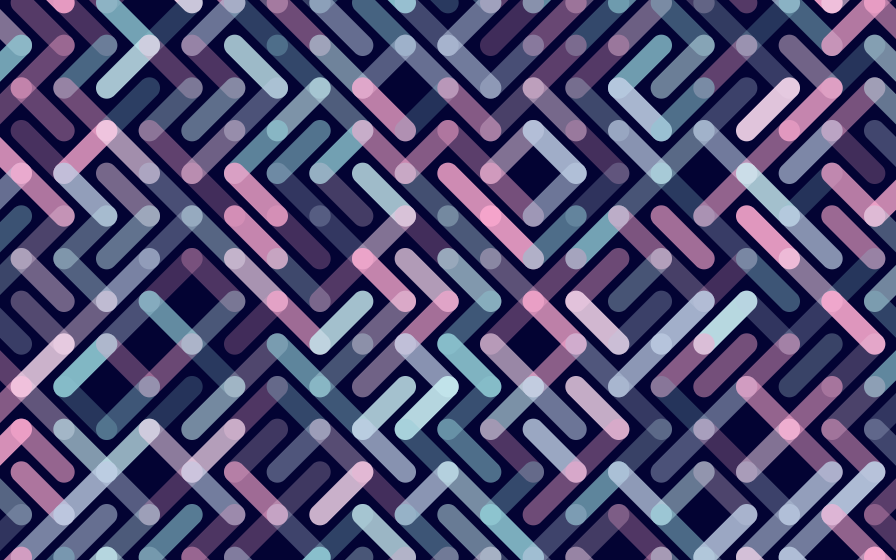
Write a Shadertoy shader that draws this pattern.

```glsl
// Maze of translucent round-capped diagonal strokes, one per grid cell, on deep navy.

const float CELLS_ACROSS = 21.0;
const float STROKE_RADIUS = 0.25;
const vec3 NAVY = vec3(0.01, 0.01, 0.20);

float hash(vec2 cell, float seed) {
    vec3 p = fract(vec3(cell.xyx + seed * 17.3) * vec3(0.1031, 0.1130, 0.0973));
    p += dot(p, p.yzx + 33.33);
    return fract((p.x + p.y) * p.z);
}

// Distance to a segment from a to b with round ends
float capsule(vec2 p, vec2 a, vec2 b, float radius) {
    vec2 ab = b - a;
    float t = clamp(dot(p - a, ab) / dot(ab, ab), 0.0, 1.0);
    return length(p - a - ab * t) - radius;
}

vec3 strokeTint(float pick) {
    vec3 pink  = vec3(0.98, 0.66, 0.81);
    vec3 blush = vec3(0.97, 0.85, 0.93);
    vec3 ice   = vec3(0.78, 0.92, 0.94);
    vec3 teal  = vec3(0.56, 0.79, 0.83);
    vec3 mist  = vec3(0.74, 0.80, 0.89);
    return pick < 0.30 ? pink : pick < 0.47 ? blush
         : pick < 0.67 ? ice : pick < 0.82 ? teal : mist;
}

// Lays the stroke of one cell over the colour beneath it
vec3 paintStroke(vec3 under, vec2 p, vec2 cell, float pixel) {
    float lean = step(0.5, hash(cell, 1.0));
    vec2 a = cell + vec2(0.0, lean);
    vec2 b = cell + vec2(1.0, 1.0 - lean);
    float d = capsule(p, a, b, STROKE_RADIUS);
    float coverage = clamp(0.5 - d / pixel, 0.0, 1.0);
    float opacity = mix(0.24, 0.92, pow(hash(cell, 2.0), 1.5));
    return mix(under, strokeTint(hash(cell, 3.0)), coverage * opacity);
}

void mainImage(out vec4 fragColor, in vec2 fragCoord) {
    float pixel = CELLS_ACROSS / iResolution.x;

    // Grid nodes sit on integers; the canvas centre lies midway between two rows
    vec2 p = (fragCoord - 0.5 * iResolution.xy) * pixel + vec2(0.0, 0.5);
    vec2 home = floor(p);

    // Caps spill into neighbouring cells, so paint those too, top row first
    vec3 color = NAVY;
    for (int row = 1; row >= -1; row--) {
        for (int col = -1; col <= 1; col++) {
            vec2 cell = home + vec2(col, row);
            color = paintStroke(color, p, cell, pixel);
        }
    }
    fragColor = vec4(color, 1.0);
}
```
